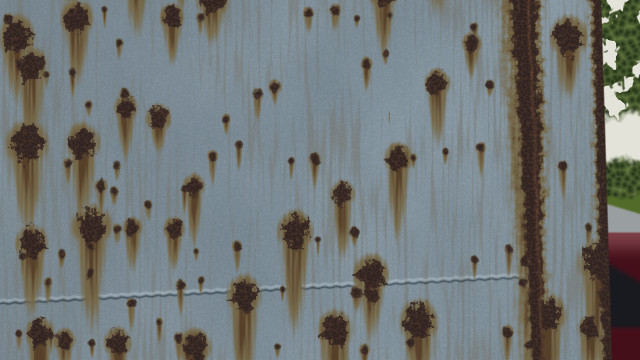
A WebGL 2 fragment shader for this texture:

```glsl
#version 300 es
precision highp float;
// Weathered blue-grey painted steel with rust blooms, drip stains, a weld and a corroded seam.
uniform vec2 u_resolution;
out vec4 fragColor;

vec2 hash2(vec2 p) {
  return fract(sin(vec2(dot(p, vec2(127.1, 311.7)), dot(p, vec2(269.5, 183.3)))) * 43758.5);
}

// Distance to the nearest scattered point
float cellular(vec2 p) {
  vec2 base = floor(p);
  float nearest = 4.0;
  for (int j = -1; j <= 1; j++)
    for (int i = -1; i <= 1; i++) {
      vec2 id = base + vec2(i, j);
      vec2 d = id + hash2(id) - p;
      nearest = min(nearest, dot(d, d));
    }
  return sqrt(nearest);
}

// Broad, soft mottling in -1..1
float waves(vec2 p) {
  float sum = 0.0, gain = 0.5;
  for (int i = 0; i < 4; i++) {
    sum += gain * sin(p.x + 1.7 * sin(p.y)) * sin(p.y * 0.8 + 1.3 * sin(p.x * 0.7));
    p = mat2(1.5, 1.2, -1.2, 1.5) * p + 2.3;
    gain *= 0.6;
  }
  return sum;
}

// Scattered blooms with drips: x = dark crust, y = ochre stain
vec2 rustLayer(vec2 p, vec2 cell, float radius, float density, float ragged, float seed) {
  vec2 rust = vec2(0.0);
  for (int j = -1; j <= 2; j++)
    for (int i = -1; i <= 1; i++) {
      vec2 id = floor(p / cell) + vec2(i, j);
      vec2 place = hash2(id + seed), kind = hash2(id + seed + 37.0);
      if (kind.x > density) continue;
      vec2 d = p - (id + 0.1 + 0.8 * place) * cell;
      float size = radius * (0.5 + 0.65 * kind.y);
      float reach = length(d * vec2(1.0, 0.85));
      float crust = 1.0 - smoothstep(-0.004, 0.004, reach - size * (0.4 + 1.15 * ragged));
      float drop = -d.y / (size * (4.0 + 6.0 * place.x));
      float across = d.x / (size * mix(0.85, 0.4, clamp(drop, 0.0, 1.0)));
      float drip = exp(-across * across) * smoothstep(-0.06, 0.04, drop) * (1.0 - smoothstep(0.1, 1.0, drop));
      float halo = 0.6 * (1.0 - smoothstep(0.7, 1.7, reach / size));
      rust = max(rust, vec2(crust, max(drip, halo)));
    }
  return rust;
}

// Narrow outdoor strip: foliage, bright wall, lawn, pavement, red bodywork
vec3 outdoors(vec2 p) {
  float leaf = cellular(p * 55.0);
  float clump = waves(p * 28.0);
  vec3 leaves = mix(vec3(0.13, 0.19, 0.09), vec3(0.40, 0.48, 0.25), leaf);
  vec3 wall = vec3(0.89, 0.89, 0.85);
  vec3 body = mix(vec3(0.27, 0.06, 0.10), vec3(0.48, 0.24, 0.27), smoothstep(0.27, 0.35, p.y));
  float glass = smoothstep(0.08, 0.10, p.y) * (1.0 - smoothstep(0.23, 0.26, p.y + 0.6 * (p.x - 1.73)));
  vec3 color = mix(body, vec3(0.10, 0.10, 0.12), glass);
  color = mix(color, vec3(0.60, 0.62, 0.63), smoothstep(0.350, 0.358, p.y));
  color = mix(color, vec3(0.32, 0.42, 0.16), smoothstep(0.415, 0.425, p.y + 0.3 * (p.x - 1.73)));
  color = mix(color, leaves, smoothstep(0.45, 0.47, p.y + 0.02 * clump));
  color = mix(color, wall, smoothstep(0.53, 0.56, p.y + 0.03 * clump));
  float canopy = smoothstep(0.66, 0.71, p.y + 0.05 * clump);
  return mix(color, mix(leaves, wall, smoothstep(0.25, 0.4, clump)), canopy);
}

void main() {
  vec2 p = gl_FragCoord.xy / u_resolution.y;
  float pixel = 1.0 / u_resolution.y;
  float grain = cellular(p * 120.0);
  float ragged = 0.65 * cellular(p * 42.0) + 0.35 * grain;
  float streaks = cellular(p * vec2(85.0, 5.0));

  // Paint: mottled, with grey run-off and fine pale specks
  float mottle = waves(p * vec2(5.0, 3.5));
  vec3 color = vec3(0.49, 0.55, 0.59) + 0.035 * mottle + 0.04 * (grain - 0.5);
  color *= 0.95 + 0.08 * smoothstep(0.0, 0.9, p.x);
  float grime = smoothstep(0.35, 0.9, streaks + 0.35 * waves(p * vec2(9.0, 3.0) + 4.0));
  color = mix(color, vec3(0.46, 0.47, 0.45), 0.6 * grime);
  color += 0.06 * (1.0 - smoothstep(0.05, 0.16, grain));

  // Slanting weld: pale beaded ridge above a thin shadow
  float weld = p.y - 0.162 - 0.05 * p.x - 0.0015 * sin(p.x * 190.0);
  float weldSpan = 1.0 - smoothstep(1.47, 1.48, p.x);
  color += 0.11 * weldSpan * exp(-pow((weld - 0.003) / 0.004, 2.0));
  color -= 0.20 * weldSpan * exp(-pow((weld + 0.006) / 0.003, 2.0));

  // Blooms, large then small
  float crowd = 1.0 - 0.45 * smoothstep(0.95, 1.25, p.x);
  vec2 rust = rustLayer(p, vec2(0.14, 0.21), 0.040, 0.62 * crowd, ragged, 5.0);
  rust = max(rust, rustLayer(p, vec2(0.075, 0.13), 0.013, 0.42 * crowd, ragged, 71.0) * vec2(1.0, 0.8));

  // Corroded vertical seam and panel edge
  float seam = p.x - 1.495 + 0.04 * p.y + 0.006 * waves(p * vec2(4.0, 18.0));
  float seamGap = abs(seam) - (0.016 + 0.022 * p.y) * (0.5 + ragged);
  float edge = 1.70 - 0.03 * p.y;
  float edgeGap = edge - p.x - 0.026 * (0.5 + ragged);
  float gap = min(seamGap, edgeGap);
  rust.x = max(rust.x, 1.0 - smoothstep(-0.005, 0.005, gap));
  rust.y = max(rust.y, 0.85 * exp(-max(seamGap, 0.0) / (seam < 0.0 ? 0.026 : 0.012)));
  rust.y = max(rust.y, 0.7 * exp(-max(edgeGap, 0.0) / 0.010));

  // Stain deepens from ochre to brown, then crust
  float stain = rust.y * (0.55 + 0.9 * streaks);
  color = mix(color, vec3(0.46, 0.41, 0.29), smoothstep(0.05, 0.45, stain));
  color = mix(color, vec3(0.34, 0.25, 0.16), smoothstep(0.4, 0.95, stain));
  vec3 crust = mix(vec3(0.15, 0.11, 0.11), vec3(0.28, 0.20, 0.17), grain);
  crust += vec3(0.10, 0.06, 0.03) * exp(-pow((seam - 0.012) / 0.005, 2.0));
  color = mix(color, crust, 0.95 * rust.x);

  color = mix(color, outdoors(p), smoothstep(-pixel, pixel, p.x - edge));
  fragColor = vec4(clamp(color, 0.0, 1.0), 1.0);
}
```
